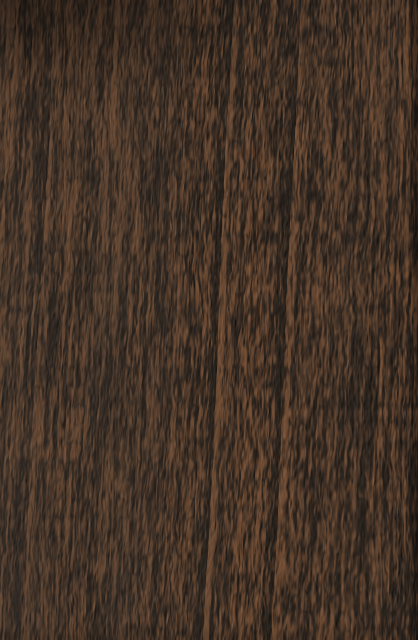
This texture is drawn by a Shadertoy shader. Its source:

```glsl
const vec3 UMBER = vec3(0.122, 0.101, 0.086);
const vec3 COPPER = vec3(0.445, 0.298, 0.196);
const vec3 HAZE = vec3(0.252, 0.217, 0.188);

float hash(vec2 p) {
    return fract(sin(dot(p, vec2(127.1, 311.7))) * 43758.5453);
}

float noise(vec2 p) {
    vec2 cell = floor(p);
    vec2 f = fract(p);
    f = f * f * (3.0 - 2.0 * f);
    float low = mix(hash(cell), hash(cell + vec2(1.0, 0.0)), f.x);
    float high = mix(hash(cell + vec2(0.0, 1.0)), hash(cell + vec2(1.0, 1.0)), f.x);
    return mix(low, high, f.y);
}

// Straightens the leaning fibres; x becomes the position at the top edge.
vec2 fibreSpace(vec2 uv) {
    float lean = mix(0.075, 0.012, smoothstep(0.6, 1.0, uv.x));
    float bend = 0.004 * sin(uv.y * 5.0 + uv.x * 7.0);
    return vec2(uv.x + lean * (1.0 - uv.y) + bend * uv.y * (1.0 - uv.y) * 4.0, uv.y);
}

// Small sideways wander that breaks up straight columns.
vec2 wander(vec2 p, float amount) {
    float slow = noise(p * vec2(24.0, 12.0)) - 0.5;
    float quick = noise(p * vec2(80.0, 50.0) + 31.0) - 0.5;
    return p + vec2(amount * (slow * 1.8 + quick), 0.0);
}

float dashes(vec2 p, vec2 density, float seed) {
    float coarse = noise(p * density + seed);
    float fine = noise(p * density * vec2(1.35, 1.5) + seed + 57.0);
    return mix(coarse, fine, 0.38);
}

// Thin wavy lines along the zero crossings of stretched noise.
float fissures(vec2 p, vec2 density, float seed) {
    float level = abs(2.0 * noise(p * density + seed) - 1.0);
    return 1.0 - smoothstep(0.04, 0.36, level);
}

// Dark strip on the left of a seam, bright copper strip on its right.
float seam(float x, float at, float strength) {
    float d = x - at;
    float side = smoothstep(-0.0015, 0.0015, d);
    float shadow = smoothstep(-0.034, -0.006, d) * (1.0 - side);
    float glow = side * (1.0 - smoothstep(0.008, 0.021, d));
    return strength * (0.27 * glow - 0.18 * shadow);
}

float lighting(vec2 uv) {
    float topFade = smoothstep(0.8, 1.02, uv.y) * mix(0.42, 0.08, smoothstep(0.1, 0.75, uv.x));
    float rightEdge = 0.35 * smoothstep(0.975, 0.995, uv.x);
    float bottomEdge = 0.12 * (1.0 - smoothstep(0.0, 0.03, uv.y));
    return 1.06 - topFade - rightEdge - bottomEdge;
}

void mainImage(out vec4 fragColor, in vec2 fragCoord) {
    vec2 uv = fragCoord / iResolution.xy;
    vec2 p = fibreSpace(uv);
    vec2 w = wander(p, 0.003);
    float leftSide = 1.0 - smoothstep(0.30, 0.55, p.x);
    float rightSide = smoothstep(0.78, 0.88, p.x);

    // Short crisp dashes in the middle, longer fibres towards both sides.
    float shortGrain = dashes(w, vec2(250.0, 62.0), 3.0);
    float longGrain = dashes(w, vec2(215.0, 11.0), 11.0);
    float grain = mix(shortGrain, longGrain, 0.36 + 0.12 * leftSide + 0.16 * rightSide);

    // Dark fissures: long continuous ones and short broken ones.
    float cracks = fissures(w, vec2(95.0, 9.0), 23.0) + fissures(w, vec2(120.0, 34.0), 67.0);

    // Broad bands and scattered copper streaks.
    float bands = noise(p * vec2(19.0, 0.9) + 5.0) - 0.5;
    float strips = noise(w * vec2(80.0, 2.2) + 19.0) - 0.5;
    float streaks = smoothstep(0.70, 0.90, noise(w * vec2(95.0, 6.0) + 43.0));
    float tone = grain + 0.10 * bands + 0.15 * strips + 0.17 * leftSide * streaks;
    tone += 0.07 - 0.10 * cracks;

    tone += seam(p.x, 0.56, 1.0) + seam(p.x, 0.72, 0.9) + seam(p.x, 0.13, 0.45);
    vec3 color = mix(UMBER, COPPER, smoothstep(0.25, 0.84, tone - 0.02 * leftSide));

    // Grey sheen with fine embossed glints.
    float sheen = mix(0.19, 0.34, leftSide) + 0.2 * (noise(p * vec2(14.0, 2.0) + 71.0) - 0.5);
    color = mix(color, HAZE, sheen);
    float pores = dashes(w, vec2(210.0, 85.0), 83.0);
    float relief = pores - dashes(w + vec2(0.003, -0.002), vec2(210.0, 85.0), 83.0);
    color += vec3(0.098, 0.096, 0.092) * relief;

    fragColor = vec4(clamp(color * lighting(uv), 0.0, 1.0), 1.0);
}
```
